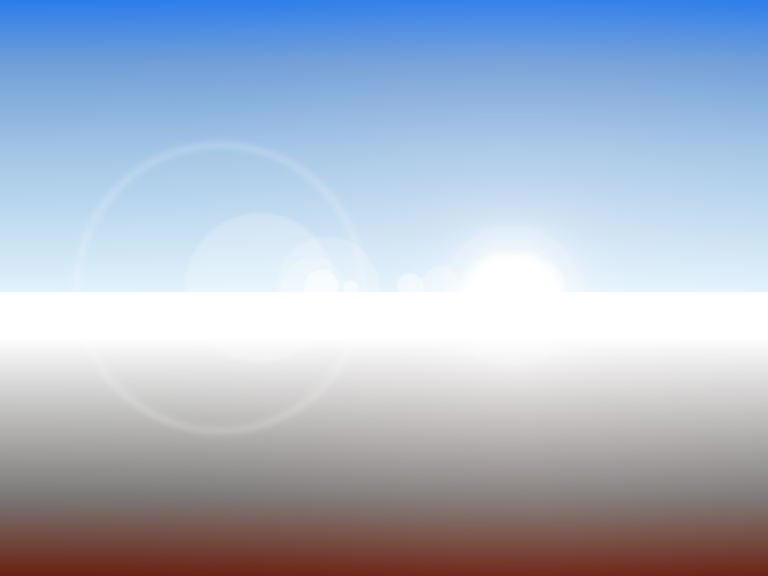
Reproduce this background procedurally as a WebGL 2 fragment shader.

```glsl
#version 300 es
precision highp float;

uniform vec2 u_resolution;
out vec4 outColor;

// Lengths are in canvas heights
const float HORIZON = 0.493;
const vec3 SKY_TOP = vec3(0.17, 0.49, 0.92);
const vec3 SKY_HIGH = vec3(0.44, 0.62, 0.84);
const vec3 SKY_MID = vec3(0.63, 0.77, 0.90);
const vec3 SKY_LOW = vec3(0.88, 0.95, 0.985);
const float SKY_HIGH_Y = 0.89;
const float SKY_MID_Y = 0.74;

const vec3 SOIL = vec3(0.41, 0.13, 0.07);
const vec3 GRAY = vec3(0.48, 0.475, 0.47);
const float GRAY_Y = 0.14;
const float HAZE_Y = 0.415;

const vec2 SUN = vec2(0.889, 0.487);
const float SUN_RADIUS = 0.092;
const float SUN_SOFTNESS = 0.026;
const vec3 GLOW_TINT = vec3(1.0, 0.74, 0.72);
const float GLOW_WIDTH = 0.43;
const float GLOW_STRENGTH = 0.19;
const float HALO_RADIUS = 0.117;
const float RAY_COUNT = 44.0;

const vec2 RING_CENTER = vec2(0.382, 0.5);
const float RING_RADIUS = 0.248;
const float RING_WIDTH = 0.009;

// Flare discs: center x, center y, radius, strength
const int DISC_COUNT = 7;
const vec4 DISCS[DISC_COUNT] = vec4[](
    vec4(0.451, 0.500, 0.130, 0.22),
    vec4(0.569, 0.500, 0.089, 0.20),
    vec4(0.545, 0.497, 0.056, 0.16),
    vec4(0.558, 0.502, 0.030, 0.50),
    vec4(0.609, 0.500, 0.013, 0.55),
    vec4(0.712, 0.502, 0.023, 0.50),
    vec4(0.765, 0.503, 0.034, 0.30));

float hash(float n) {
    return fract(sin(n * 127.1) * 43758.5);
}

// Smooth noise that wraps around after one turn
float angularNoise(float turn, float count) {
    float t = fract(turn) * count;
    float i = floor(t);
    return mix(hash(i), hash(mod(i + 1.0, count)), smoothstep(0.0, 1.0, t - i));
}

vec3 screenBlend(vec3 base, vec3 light) {
    return 1.0 - (1.0 - base) * (1.0 - clamp(light, 0.0, 1.0));
}

vec3 skyColor(float y) {
    vec3 c = mix(SKY_LOW, SKY_MID, smoothstep(HORIZON - 0.1, SKY_MID_Y + 0.1, y));
    c = mix(SKY_LOW, SKY_MID, clamp((y - HORIZON) / (SKY_MID_Y - HORIZON), 0.0, 1.0));
    c = mix(c, SKY_HIGH, clamp((y - SKY_MID_Y) / (SKY_HIGH_Y - SKY_MID_Y), 0.0, 1.0));
    return mix(c, SKY_TOP, clamp((y - SKY_HIGH_Y) / (1.0 - SKY_HIGH_Y), 0.0, 1.0));
}

vec3 groundColor(float y) {
    vec3 c = mix(SOIL, GRAY, clamp(y / GRAY_Y, 0.0, 1.0));
    return mix(c, vec3(1.0), clamp((y - GRAY_Y) / (HAZE_Y - GRAY_Y), 0.0, 1.0));
}

// Soft tinted glow, thin halo, faint rays and a ragged white core
vec3 addSun(vec3 c, vec2 p) {
    vec2 q = p - SUN;
    float d = length(q);
    float turn = atan(q.y, q.x) / 6.2831853;
    float glow = GLOW_STRENGTH * exp(-d * d / (GLOW_WIDTH * GLOW_WIDTH));
    float ray = pow(angularNoise(turn, RAY_COUNT), 8.0) * 0.05 * exp(-d * 5.0);
    float halo = 0.10 * exp(-pow((d - HALO_RADIUS) / 0.007, 2.0));
    c = screenBlend(c, GLOW_TINT * (glow + halo) + ray);

    float corona = 0.75 * exp(-max(d - SUN_RADIUS, 0.0) / 0.038);
    float ragged = SUN_RADIUS + 0.008 * (angularNoise(turn, 22.0) - 0.5);
    float reach = length(q * vec2(0.9, 1.08));
    float core = 1.0 - smoothstep(ragged - SUN_SOFTNESS, ragged + SUN_SOFTNESS, reach);
    return screenBlend(c, vec3(max(core, corona * 0.75)));
}

vec3 addFlares(vec3 c, vec2 p, float pixel) {
    float ringGap = (length(p - RING_CENTER) - RING_RADIUS) / RING_WIDTH;
    c = screenBlend(c, vec3(0.16 * exp(-ringGap * ringGap)));
    for (int i = 0; i < DISC_COUNT; i++) {
        vec4 disc = DISCS[i];
        float d = length(p - disc.xy);
        float edge = pixel + 0.03 * disc.z;
        float mask = 1.0 - smoothstep(disc.z - edge, disc.z + edge, d);
        c = screenBlend(c, vec3(mask * disc.w));
    }
    return c;
}

void main() {
    float pixel = 1.0 / u_resolution.y;
    vec2 p = gl_FragCoord.xy * pixel;
    float aboveHorizon = smoothstep(HORIZON - pixel, HORIZON + pixel, p.y);
    vec3 c = mix(groundColor(p.y), skyColor(p.y), aboveHorizon);
    c = addSun(c, p);
    c = addFlares(c, p, pixel);
    outColor = vec4(c, 1.0);
}
```
